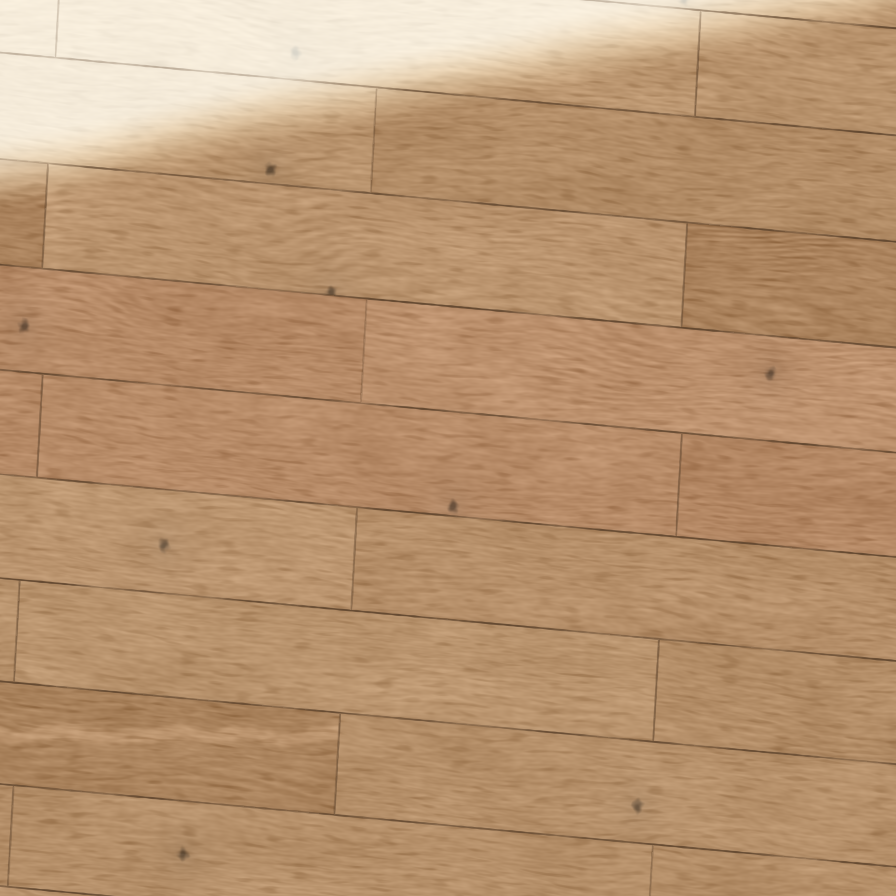
A WebGL 2 fragment shader for this texture:

```glsl
#version 300 es
precision highp float;
// Oak strip floor: slightly tilted courses of long planks, joints staggered by half.
// Each plank gets its own tone, warped rings, pores and perhaps a knot; a soft
// wedge of sunlight washes out the upper left.
uniform vec2 u_resolution;
out vec4 fragColor;

const float COURSE = 0.118;   // plank width
const float PLANK = 0.7135;   // plank length

float hash(vec2 p) {
    vec3 q = fract(vec3(p.xyx) * 0.1031);
    q += dot(q, q.yzx + 33.33);
    return fract((q.x + q.y) * q.z);
}

float corner(vec2 cell, vec2 f, vec2 offset) {
    float angle = 6.2832 * hash(cell + offset);
    return dot(vec2(cos(angle), sin(angle)), f - offset);
}

// Gradient noise, roughly -0.7 to 0.7
float noise(vec2 p) {
    vec2 cell = floor(p), f = fract(p);
    vec2 w = f * f * f * (f * (f * 6.0 - 15.0) + 10.0);
    float low = mix(corner(cell, f, vec2(0, 0)), corner(cell, f, vec2(1, 0)), w.x);
    float high = mix(corner(cell, f, vec2(0, 1)), corner(cell, f, vec2(1, 1)), w.x);
    return mix(low, high, w.y);
}

// Wood colour at a point of one plank, local = (along, across)
vec3 oak(vec2 local, vec2 id) {
    float seed = hash(id + 17.0);
    float dark = float(mod(id.y, 5.0) == 1.0 && id.x != 0.0);
    float pink = smoothstep(0.0, 0.9, cos((id.y - 2.5) * 0.9));
    float tone = mix(0.4 + 0.42 * seed, 0.12, dark);
    vec3 wood = mix(vec3(0.655, 0.50, 0.35), vec3(0.752, 0.608, 0.458), tone);
    wood += pink * vec3(0.012, -0.012, -0.002);

    // Broad figure and growth rings
    vec2 g = local + vec2(13.0, 29.0) * seed;
    float warp = noise(g * vec2(4.5, 10.0));
    float blotch = noise(g * vec2(9.0, 22.0) + 5.0);
    g.y += 0.014 * warp;
    float figure = hash(id + 41.0);
    float rings = sin(6.2832 * (g.y * 90.0 + warp * (1.0 + 4.0 * figure) + 0.6 * blotch));
    float ringPatch = smoothstep(-0.3, 0.4, noise(g * vec2(6.0, 16.0) + 9.0));
    float grain = 0.035 * blotch + 0.02 * warp;
    grain += rings * ringPatch * (0.007 + 0.014 * figure + 0.012 * dark);

    // Fibres and short dark pores
    grain += 0.055 * noise(g * vec2(24.0, 210.0));
    grain += 0.035 * noise(g * vec2(80.0, 330.0));
    grain -= 0.055 * smoothstep(0.12, 0.5, noise(g * vec2(32.0, 170.0) + 3.0));
    wood += grain * vec3(1.0, 1.04, 1.05);

    // Pale sapwood vein on some dark planks
    float course = local.y - 0.025 - 0.11 * (PLANK - local.x) * 0.9
                 - 0.016 * noise(vec2(local.x * 16.0, 2.0)) - 0.004 * noise(local * 70.0);
    float vein = 1.0 - smoothstep(0.003, 0.012, abs(course));
    wood += 0.075 * vein * dark * float(mod(id.y, 2.0) == 0.0);

    // One small knot on about half of the planks
    vec2 knot = vec2(PLANK * (0.1 + 0.8 * hash(id + 71.0)), COURSE * hash(id + 83.0));
    float r = length((local - knot) * vec2(1.0, 0.8)) + 0.003 * noise(local * 150.0);
    float hasKnot = step(0.5, hash(id + 97.0));
    wood *= 1.0 - hasKnot * (0.36 * (1.0 - smoothstep(0.001, 0.008, r)) + 0.07 * exp(-r * 60.0));
    return wood;
}

void main() {
    vec2 p = gl_FragCoord.xy / u_resolution;
    float pixel = 1.0 / min(u_resolution.x, u_resolution.y);
    float down = 1.0 - p.y;

    // Courses slope gently and narrow a little toward the bottom
    float s = (down - 0.0925 * p.x - 0.0586) / 0.1191;
    float across = s + 0.0031 * s * s;
    float row = floor(across);
    float jitter = 0.016 * (hash(vec2(row, 5.0)) - 0.5);
    float along = p.x + 0.0065 * across - 0.4167 + 0.5 * PLANK * mod(row, 2.0) + jitter;
    vec2 id = vec2(floor(along / PLANK), row);
    vec2 local = vec2(along - id.x * PLANK, (across - row) * COURSE);
    vec3 color = oak(local, id);

    // Sunlight wedge with a soft warm edge
    float inside = 0.215 - 0.21 * p.x - down + 0.012 * noise(p * vec2(5.0, 7.0));
    float light = smoothstep(-0.022, 0.068, inside);
    vec3 sunlit = vec3(0.957, 0.917, 0.848) + 0.35 * (color - vec3(0.70, 0.55, 0.40));
    color = mix(color, sunlit, light);
    color += light * (1.0 - light) * vec3(0.14, 0.11, 0.02);

    // Worn seams between courses, fainter joints at plank ends
    float seam = min(local.y, COURSE - local.y);
    float joint = min(local.x, PLANK - local.x);
    float wear = smoothstep(-0.45, 0.35, noise(vec2(p.x * 14.0, floor(across + 0.5) * 7.3)));
    float edge = 0.0008 + 0.0005 * noise(p * 120.0);
    float seamLine = 1.0 - smoothstep(edge - pixel * 0.5, edge + pixel, seam);
    float jointLine = 1.0 - smoothstep(edge - pixel * 0.5, edge + pixel, joint);
    float gap = max(seamLine * (0.4 + 0.5 * wear), jointLine * (0.25 + 0.35 * hash(id + 3.0)));
    gap = max(gap, 0.10 * exp(-seam * 400.0));
    color = mix(color, vec3(0.36, 0.26, 0.17), gap * (1.0 - 0.6 * light));

    fragColor = vec4(clamp(color, 0.0, 1.0), 1.0);
}
```
